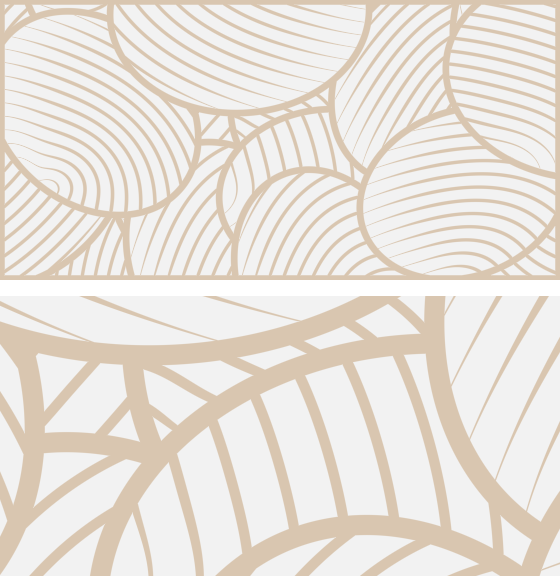
Top: the whole. Bottom: its middle third, enlarged.
Give the GLSL for this pattern, as a WebGL 1 fragment shader.

```glsl
precision highp float;
// Overlapping rounded hills filled with tapering curved stripes, inside a thin frame.

uniform vec2 u_resolution;

const vec3 PAPER = vec3(0.95, 0.95, 0.95);
const vec3 SAND = vec3(0.85, 0.776, 0.69);

const float ASPECT = 2.0;           // canvas is ASPECT wide and 1 high
const float COLUMNS = 6.0;
const float ROWS = 4.0;
const int HILL_COUNT = 24;          // COLUMNS * ROWS
const float ORDER_STEP = 7.0;       // coprime with HILL_COUNT, mixes the layers
const float JITTER = 0.15;
const float SIZE_MIN = 0.31;
const float SIZE_MAX = 0.39;
const float OUTLINE = 0.012;        // half widths
const float STRIPE = 0.0062;
const float SPACING_MIN = 0.046;
const float SPACING_MAX = 0.056;
const float TAPER = 0.8;            // length of the pointed end, in hill radii
const float BEND = 0.05;            // sway of the stripes
const float FRAME = 0.017;
const float TAU = 6.2831853;

float hash(float id, float channel) {
  return fract(sin(id * 127.1 + channel * 311.7) * 43758.5453);
}

vec2 heading(float angle) {
  return vec2(cos(angle), sin(angle));
}

// Antialiased coverage of the region where the signed distance is negative.
float cover(float d) {
  float pixel = 1.0 / u_resolution.y;
  return 1.0 - smoothstep(-0.75 * pixel, 0.75 * pixel, d);
}

// Signed distance estimate to an ellipse.
float ellipse(vec2 q, vec2 radii) {
  float k = length(q / radii);
  return k * (k - 1.0) / max(length(q / (radii * radii)), 1e-3);
}

// Arcs around a point outside the hill, each thinning out towards one end.
float stripes(vec2 q, vec2 radii, float id) {
  vec2 axis = heading(TAU * hash(id, 5.0));
  float offset = mix(1.02, 1.6, hash(id, 6.0));
  float spacing = mix(SPACING_MIN, SPACING_MAX, hash(id, 7.0));
  float side = hash(id, 8.0) < 0.5 ? -1.0 : 1.0;

  // Polar position about the arc centre, with the hill as a unit disc.
  vec2 v = q / radii - offset * axis;
  float rho = max(length(v), 1e-3);
  float angle = atan(axis.x * v.y - axis.y * v.x, -dot(axis, v));
  angle = -sign(axis.x * v.y - axis.y * v.x) * abs(angle);

  // Arc length left until the stripe meets the rim.
  float rimCos = (rho * rho + offset * offset - 1.0) / (2.0 * rho * offset);
  float toRim = (acos(clamp(rimCos, -1.0, 1.0)) - side * angle) * rho;
  float width = STRIPE * mix(0.12, 1.0, smoothstep(0.0, TAPER, toRim));

  float period = spacing / sqrt(radii.x * radii.y);
  float phase = (rho + BEND * sin(4.0 * angle)) / period;
  float slope = length(v / (rho * radii));
  float d = abs(fract(phase) - 0.5) * period / slope;
  return cover(d - width);
}

void main() {
  vec2 p = gl_FragCoord.xy / u_resolution * vec2(ASPECT, 1.0);

  // Ground stripes behind all hills.
  float ink = stripes(p - vec2(0.5 * ASPECT, 0.5), vec2(1.3), 40.0);

  // Hills on a jittered grid, painted back to front.
  for (int i = 0; i < HILL_COUNT; i++) {
    float id = mod(float(i) * ORDER_STEP, COLUMNS * ROWS);
    float row = floor((id + 0.5) / COLUMNS);
    vec2 cell = vec2(id - row * COLUMNS, row);
    vec2 shift = vec2(hash(id, 1.0), hash(id, 2.0)) - 0.5;
    vec2 center = cell / vec2(COLUMNS - 1.0, ROWS - 1.0) * vec2(ASPECT, 1.0);
    center += JITTER * shift;

    vec2 radii = mix(SIZE_MIN, SIZE_MAX, hash(id, 3.0)) * vec2(1.22, 0.95);
    vec2 turn = heading(TAU * hash(id, 4.0));
    vec2 q = p - center;
    q = vec2(dot(q, turn), turn.x * q.y - turn.y * q.x);

    float d = ellipse(q, radii);
    ink = mix(ink, stripes(q, radii, id), cover(d));
    ink = max(ink, cover(abs(d) - OUTLINE));
  }

  // Frame around the canvas.
  vec2 edge = min(p, vec2(ASPECT, 1.0) - p);
  ink = max(ink, cover(min(edge.x, edge.y) - FRAME));

  gl_FragColor = vec4(mix(PAPER, SAND, ink), 1.0);
}
```
